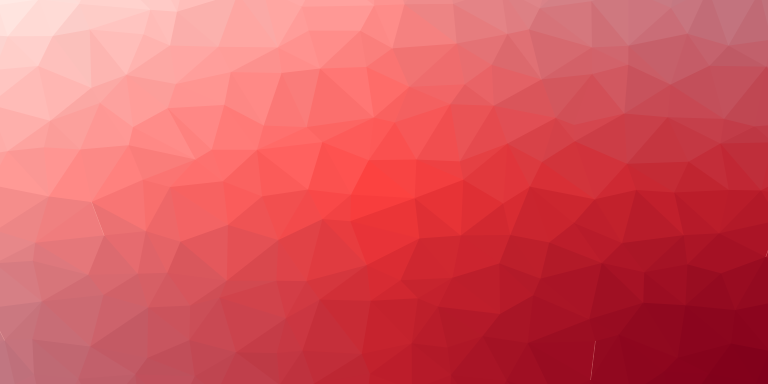
Write a Shadertoy shader that draws this background.

```glsl
// Low-poly mesh of red facets, shaded from pale pink at top left to dark crimson at bottom right.

const vec2 GRID = vec2(8.5, 10.0);   // mesh cells per canvas height
const float JITTER = 0.33;           // vertex displacement, in cells
const float SEAM_CHANCE = 0.04;
const float SEAM_WIDTH = 0.0012;
const vec3 PALE = vec3(1.0, 0.92, 0.90);
const vec3 RED = vec3(0.99, 0.24, 0.235);
const vec3 CRIMSON = vec3(0.505, 0.0, 0.105);
const vec3 SEAM = vec3(1.0, 0.72, 0.68);

vec2 hash2(vec2 p) {
    vec3 q = fract(vec3(p.xyx) * vec3(0.1031, 0.1030, 0.0973));
    q += dot(q, q.yzx + 33.33);
    return fract((q.xx + q.yz) * q.zy);
}

float cross2(vec2 a, vec2 b) {
    return a.x * b.y - a.y * b.x;
}

// Mesh vertex in canvas heights
vec2 meshPoint(vec2 id) {
    return (id + (hash2(id + 40.0) * 2.0 - 1.0) * JITTER) / GRID;
}

// Signed distance to the line a-b, positive on its left side
float edgeDistance(vec2 p, vec2 a, vec2 b) {
    return cross2(normalize(b - a), p - a);
}

float segmentDistance(vec2 p, vec2 a, vec2 b) {
    vec2 e = b - a;
    float t = clamp(dot(p - a, e) / dot(e, e), 0.0, 1.0);
    return length(p - a - e * t);
}

vec3 ramp(float t) {
    t = clamp(t, 0.0, 1.0);
    float fall = 1.0 - pow(1.0 - max(2.0 * t - 1.0, 0.0), 1.6);
    return mix(mix(PALE, RED, min(2.0 * t, 1.0)), CRIMSON, fall);
}

// Average of a horizontal and a vertical ramp
vec3 gradient(vec2 p, float aspect) {
    return 0.5 * (ramp(p.x / aspect) + ramp(1.0 - p.y));
}

// Facet colour times coverage in rgb, coverage in a
vec4 facet(vec2 p, vec2 a, vec2 b, vec2 c, float aspect, float pixel) {
    float inside = min(edgeDistance(p, a, b),
                   min(edgeDistance(p, b, c), edgeDistance(p, c, a)));
    float cover = clamp(inside / pixel + 0.5, 0.0, 1.0);
    vec2 centre = (a + b + c) / 3.0;
    float shade = 1.0 + 0.03 * (hash2(floor(centre * 900.0)).x - 0.5);
    return vec4(gradient(centre, aspect) * shade, 1.0) * cover;
}

// True when a quad should be split from b to d (Delaunay angle test)
bool splitAcross(vec2 a, vec2 b, vec2 c, vec2 d) {
    float sinB = cross2(c - b, a - b), cosB = dot(c - b, a - b);
    float sinD = cross2(a - d, c - d), cosD = dot(a - d, c - d);
    return sinB * cosD + cosB * sinD < 0.0;
}

void mainImage(out vec4 fragColor, in vec2 fragCoord) {
    vec2 p = fragCoord / iResolution.y;
    float aspect = iResolution.x / iResolution.y;
    float pixel = 1.0 / iResolution.y;
    vec2 cell = floor(p * GRID);
    vec4 sum = vec4(0.0);
    float seam = 0.0;

    // Each nearby quad becomes two triangles
    for (int j = -1; j <= 1; j++) {
        for (int i = -1; i <= 1; i++) {
            vec2 id = cell + vec2(i, j);
            vec2 a = meshPoint(id);
            vec2 b = meshPoint(id + vec2(1.0, 0.0));
            vec2 c = meshPoint(id + vec2(1.0, 1.0));
            vec2 d = meshPoint(id + vec2(0.0, 1.0));
            if (splitAcross(a, b, c, d)) {
                sum += facet(p, a, b, d, aspect, pixel);
                sum += facet(p, b, c, d, aspect, pixel);
            } else {
                sum += facet(p, a, b, c, aspect, pixel);
                sum += facet(p, a, c, d, aspect, pixel);
            }

            // Rare light hairline along an upright edge
            float chosen = step(hash2(id + 91.0).y, SEAM_CHANCE);
            float gap = segmentDistance(p, a, d) - 0.5 * SEAM_WIDTH;
            seam = max(seam, chosen * clamp(0.5 - gap / pixel, 0.0, 1.0));
        }
    }

    vec3 colour = sum.rgb / max(sum.a, 0.001);
    fragColor = vec4(mix(colour, SEAM, 0.45 * seam), 1.0);
}
```
